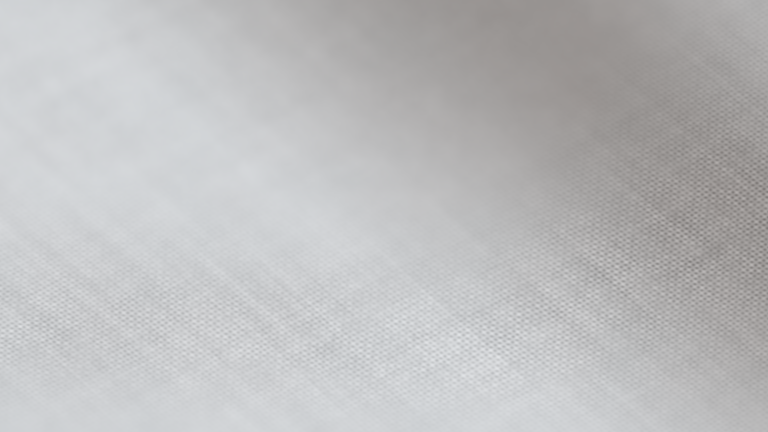
Write a WebGL 1 fragment shader that draws this texture.

```glsl
precision highp float;
// Pale woven cloth in soft light, with a shallow band of focus and a diagonal shaded fold.
uniform vec2 u_resolution;

const float TAU = 6.28319;
const float THREAD_PITCH = 0.0104;
const vec2 WARP_NORMAL = vec2(0.66, 0.75);
const vec2 WEFT_NORMAL = vec2(-0.45, 0.89);
const vec2 FOLD_NORMAL = vec2(0.635, 0.772);
const vec3 LIGHT_CLOTH = vec3(0.818, 0.828, 0.838);
const vec3 SHADED_CLOTH = vec3(0.598, 0.582, 0.574);

float hash(vec2 p) {
    return fract(sin(dot(p, vec2(127.1, 311.7))) * 43758.5453);
}

float noise(vec2 p) {
    vec2 cell = floor(p);
    vec2 f = fract(p);
    f = f * f * (3.0 - 2.0 * f);
    float low = mix(hash(cell), hash(cell + vec2(1.0, 0.0)), f.x);
    float high = mix(hash(cell + vec2(0.0, 1.0)), hash(cell + vec2(1.0, 1.0)), f.x);
    return mix(low, high, f.y);
}

// Noise layers summed over octaves, centred on zero
float mottle(vec2 p) {
    float sum = 0.0;
    float amplitude = 0.5;
    for (int i = 0; i < 4; i++) {
        sum += amplitude * (noise(p) - 0.5);
        p = p * 2.03 + vec2(17.3, 9.1);
        amplitude *= 0.5;
    }
    return sum;
}

// Soft elliptical spot
float spot(vec2 p, vec2 centre, vec2 radius) {
    vec2 d = (p - centre) / radius;
    return exp(-dot(d, d));
}

// Shade of the fold: 0 on lit cloth, 1 in the deepest shadow
float foldShade(vec2 p) {
    float across = dot(p, FOLD_NORMAL) + 0.05 * mottle(p * 2.5);
    float ramp = clamp((across - 0.83) / 0.64, 0.0, 1.0);
    float shadow = mix(ramp, smoothstep(0.0, 1.0, ramp), 0.4);
    float farSide = smoothstep(1.55, 1.95, across);
    float hollow = spot(p, vec2(0.32, 0.27), vec2(0.75, 0.17));
    return shadow * (1.0 - 0.45 * farSide) + 0.17 * hollow;
}

// Focus runs along the lower cloth, climbs the right side and fades slowly upward
float focusAmount(vec2 p) {
    float climb = smoothstep(1.0, 1.78, p.x);
    float centre = 0.24 - 0.05 * smoothstep(0.2, 1.0, p.x) + 0.26 * climb;
    float above = 0.21 + 0.24 * climb;
    float below = 0.15 + 0.24 * climb;
    float offset = (p.y - centre) / mix(below, above, step(centre, p.y));
    return exp(-offset * offset);
}

// Plain weave: rounded threads, alternating crossings and dark gaps
float weave(vec2 threads) {
    vec2 ridge = cos(TAU * threads);
    vec2 crossing = cos(0.5 * TAU * threads);
    float gaps = (0.5 - 0.5 * ridge.x) * (0.5 - 0.5 * ridge.y);
    return 0.26 * (ridge.x + ridge.y) + 0.32 * crossing.x * crossing.y
         - 0.9 * (gaps - 0.25);
}

// Uneven thread brightness, drawn out along both thread directions
float slubs(vec2 threads, float fineness) {
    float warp = noise(vec2(threads.x * fineness, threads.y * 0.035));
    float weft = noise(vec2(threads.y * fineness + 40.0, threads.x * 0.06));
    return 0.6 * warp + 0.4 * weft - 0.5;
}

void main() {
    vec2 p = gl_FragCoord.xy / u_resolution.y;
    float shade = foldShade(p);
    float focus = focusAmount(p);

    // Slightly bent thread coordinates
    vec2 bend = 0.03 * vec2(noise(p * 2.0), noise(p * 2.0 + 31.0))
              + 0.003 * vec2(noise(p * 22.0), noise(p * 22.0 + 57.0));
    vec2 q = p + bend;
    vec2 threads = vec2(dot(q, WARP_NORMAL), dot(q, WEFT_NORMAL)) / THREAD_PITCH;

    // Fade the weave when threads become too small to resolve
    float resolved = smoothstep(1.4, 2.6, THREAD_PITCH * u_resolution.y);
    float contrast = mix(0.043, 0.066, smoothstep(0.7, 1.7, p.x));
    float unevenness = 0.6 + 0.8 * noise(threads * 0.35);
    float detail = contrast * pow(focus, 1.5) * resolved * unevenness * weave(threads);

    // Sharp slubs in focus, broad faint streaks and mottling in the blur
    detail += 0.058 * focus * slubs(threads, 0.9);
    detail += 0.032 * (1.0 - 0.6 * shade) * slubs(threads, 0.33);
    detail += 0.024 * mottle(p * 26.0);
    detail += 0.034 * focus * (noise(threads * 1.4) - 0.5);

    vec3 cloth = mix(LIGHT_CLOTH, SHADED_CLOTH, clamp(shade, 0.0, 1.0));
    cloth += vec3(0.008, 0.0, -0.001) * mottle(p * 9.0);
    gl_FragColor = vec4(clamp(cloth + detail, 0.0, 1.0), 1.0);
}
```
